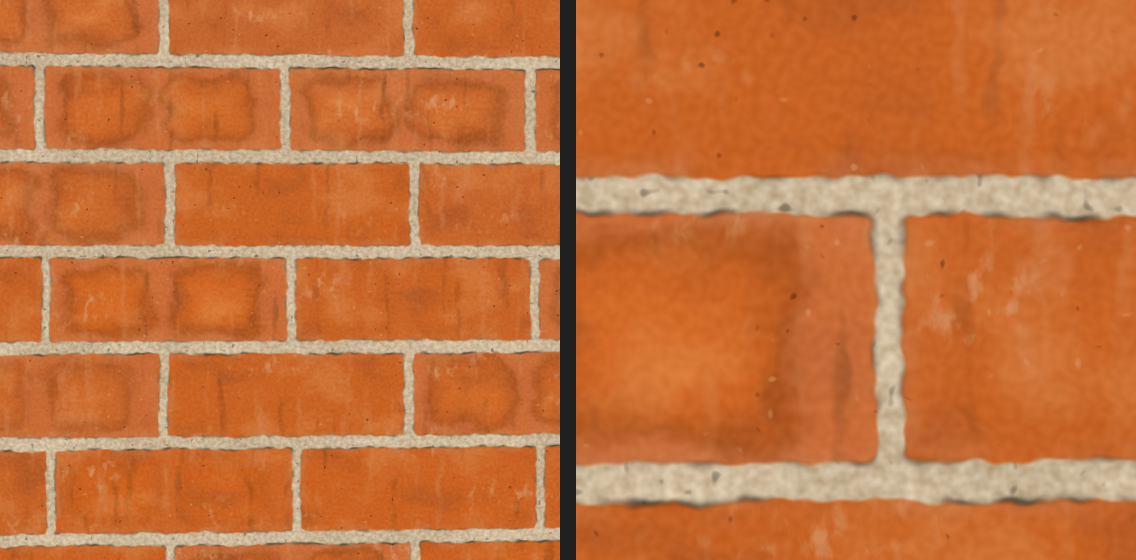
Left, the full canvas; right, a detail of the centre.
Reproduce this texture procedurally as a Shadertoy shader.

```glsl
// Weathered orange brick wall in running bond with sandy, pale mortar

float hash(vec2 p) {
    return fract(sin(dot(p, vec2(127.1, 311.7))) * 43758.5);
}

vec2 gradient(vec2 cell) {
    float angle = 6.2832 * hash(cell);
    return vec2(cos(angle), sin(angle));
}

// Gradient noise, about -0.7 to 0.7
float noise(vec2 p) {
    vec2 i = floor(p), f = fract(p);
    vec2 u = f * f * f * (f * (f * 6.0 - 15.0) + 10.0);
    vec2 e = vec2(1, 0);
    float low = mix(dot(gradient(i), f), dot(gradient(i + e), f - e), u.x);
    float high = mix(dot(gradient(i + e.yx), f - e.yx), dot(gradient(i + 1.0), f - 1.0), u.x);
    return mix(low, high, u.y);
}

float fbm(vec2 p) {
    float sum = 0.0, amplitude = 1.0;
    for (int i = 0; i < 4; i++) {
        sum += amplitude * noise(p);
        p = p * 2.03 + 17.3;
        amplitude *= 0.5;
    }
    return sum;
}

float roundedBox(vec2 p, vec2 halfSize, float radius) {
    vec2 q = abs(p) - halfSize + radius;
    return length(max(q, 0.0)) + min(max(q.x, q.y), 0.0) - radius;
}

// Fired clay face; p is measured from the brick centre, d from its edge
vec3 brickColor(vec2 p, vec2 id, float d, float height) {
    vec2 s = p + 7.0 * vec2(hash(id + 3.1), hash(id + 8.7));
    vec3 color = mix(vec3(0.79, 0.38, 0.13), vec3(0.76, 0.40, 0.19),
                     clamp(0.6 * hash(id) + 0.5 * height - 0.1, 0.0, 1.0));

    // Cloudy light and dark patches
    float cloud = fbm(s * vec2(9, 12));
    color = mix(color, vec3(0.83, 0.49, 0.26), 0.65 * smoothstep(0.0, 0.6, cloud));
    color = mix(color, vec3(0.66, 0.33, 0.15), 0.6 * smoothstep(0.1, 0.7, -cloud));

    // Paired kiln marks: pale frames around warmer panels
    float marked = smoothstep(0.35, 0.7, hash(id + 5.3));
    float panel = roundedBox(vec2(abs(p.x + 0.01) - 0.095, p.y), vec2(0.075, 0.056), 0.03)
                + 0.025 * fbm(s * 14.0);
    color = mix(color, vec3(0.80, 0.45, 0.26), 0.6 * marked * smoothstep(-0.004, 0.012, panel));
    color *= 1.0 - 0.1 * marked * exp(-pow(panel / 0.011, 2.0));
    color += marked * vec3(0.04, 0.03, 0.01) * smoothstep(0.01, 0.05, -panel);

    // Vertical streaks, dusty rim and chalky scuffs
    float streak = noise(s * vec2(48, 5)) + 0.4 * noise(s * vec2(90, 30));
    color = mix(color, vec3(0.82, 0.52, 0.33), 0.45 * smoothstep(0.2, 0.65, streak));
    color *= 1.0 - 0.13 * smoothstep(0.25, 0.7, -streak);
    float rim = smoothstep(-0.018, 0.0, d) * smoothstep(-0.3, 0.4, noise(s * 25.0));
    color = mix(color, vec3(0.79, 0.49, 0.31), 0.5 * rim);
    float scuff = smoothstep(0.1, 0.5, noise(s * vec2(8, 13) + 4.0))
                * smoothstep(0.0, 0.6, fbm(s * vec2(65, 38)));
    color = mix(color, vec3(0.84, 0.62, 0.45), 0.6 * scuff);

    // Pores and pale flecks
    float fleck = noise(s * 100.0);
    color = mix(color, vec3(0.84, 0.61, 0.42), 0.5 * smoothstep(0.47, 0.65, fleck));
    color *= 1.0 - 0.3 * smoothstep(0.48, 0.65, -fleck);
    return color + 0.035 * noise(s * 170.0);
}

vec3 mortarColor(vec2 p) {
    float grain = noise(p * 125.0) + 0.6 * noise(p * 230.0);
    vec3 color = mix(vec3(0.70, 0.61, 0.48), vec3(0.87, 0.80, 0.69), 0.55 + 0.6 * grain);
    color *= 1.0 - 0.3 * smoothstep(0.36, 0.6, noise(p * 95.0 + 31.0));
    return color + 0.06 * noise(p * 12.0);
}

void mainImage(out vec4 fragColor, in vec2 fragCoord) {
    vec2 uv = fragCoord / iResolution.y;

    // Courses converge slightly to the right; edges are a little ragged
    vec2 wall = uv;
    wall.y -= (uv.x - 0.5) * (0.0135 - 0.025 * uv.y);
    wall += 0.004 * vec2(noise(uv * 18.0), noise(uv * 18.0 + 9.0));
    wall += 0.003 * vec2(noise(uv * 75.0 + 5.0), noise(uv * 75.0 + 40.0));

    // Running bond with uneven offsets between courses
    vec2 size = vec2(0.437, 0.17);
    float row = floor((wall.y - 0.04) / size.y);
    float shift = mod(row, 2.0) > 0.5 ? 0.298 + 0.006 * cos(1.5708 * (row + 1.0))
                                      : 0.092 - 0.005 * row;
    vec2 grid = (wall - vec2(shift, 0.04)) / size;
    vec2 id = floor(grid);
    vec2 p = (fract(grid) - 0.5) * size;
    vec2 halfSize = vec2(0.2085 + 0.003 * hash(id + 2.0), 0.0725 + 0.0015 * hash(id + 6.0));
    float d = roundedBox(p, halfSize, 0.005);

    float soft = 0.0015 + 0.5 / iResolution.y;
    float face = 1.0 - smoothstep(-soft, soft, d);
    vec3 color = mix(mortarColor(uv), brickColor(p, id, d, uv.y), face);

    // Broken shadow line along the joints, strongest above each brick
    float shadow = exp(-pow((d - 0.0005) / 0.0022, 2.0)) * smoothstep(-0.35, 0.5, noise(uv * 45.0));
    color *= 1.0 - shadow * mix(0.25, 0.5, smoothstep(0.06, 0.075, p.y));

    fragColor = vec4(clamp(color, 0.0, 1.0), 1.0);
}
```
